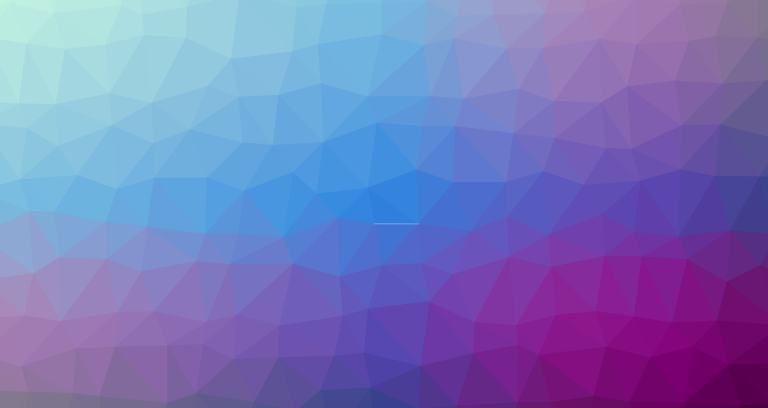
This background is drawn by a Shadertoy shader. Its source:

```glsl
const float CELL = 0.108;                    // mesh spacing, in canvas heights
const vec2 ANCHOR = vec2(-0.132, 0.059);     // node (0,0), from canvas centre
const float JITTER = 0.62;                   // node scatter, in cells
const vec2 SEAM_START = vec2(1.0, -1.0);     // nodes joined by the pale seam
const vec2 SEAM_END = vec2(2.0, -1.0);
const float SEAM_HALF_WIDTH = 0.0011;
const float SEAM_OPACITY = 0.55;
const vec3 SEAM_COLOR = vec3(0.72, 0.84, 0.97);

// Mint, sky, blue, violet, magenta, plum
const int LAST_STOP = 8;
const vec3 RAMP[9] = vec3[9](
    vec3(0.76, 0.95, 0.88), vec3(0.67, 0.87, 0.88), vec3(0.53, 0.75, 0.87),
    vec3(0.36, 0.63, 0.87), vec3(0.16, 0.52, 0.88), vec3(0.43, 0.32, 0.73),
    vec3(0.56, 0.12, 0.57), vec3(0.51, 0.00, 0.48), vec3(0.27, 0.00, 0.23));

vec2 hash2(vec2 p) {
    vec2 q = vec2(dot(p, vec2(127.1, 311.7)), dot(p, vec2(269.5, 183.3)));
    return fract(sin(q) * 43758.5453);
}

vec3 ramp(float t) {
    float s = clamp(t, 0.0, 1.0) * float(LAST_STOP);
    int i = min(int(s), LAST_STOP - 1);
    return mix(RAMP[i], RAMP[i + 1], s - float(i));
}

// The same ramp runs rightward and downward; the two are averaged
vec3 fieldColor(vec2 p, float aspect) {
    return 0.5 * (ramp(0.5 + p.x / aspect) + ramp(0.5 - p.y));
}

// Scattered mesh node, calmer beside the seam
vec2 node(vec2 id) {
    float calm = smoothstep(0.4, 1.2, distance(id, 0.5 * (SEAM_START + SEAM_END)));
    return ANCHOR + CELL * (id + (hash2(id) - 0.5) * JITTER * calm);
}

// Distance to the line a-b, positive on its left
float edgeDistance(vec2 p, vec2 a, vec2 b) {
    vec2 e = normalize(b - a);
    return e.x * (p.y - a.y) - e.y * (p.x - a.x);
}

float segmentDistance(vec2 p, vec2 a, vec2 b) {
    vec2 ab = b - a;
    return length(p - a - ab * clamp(dot(p - a, ab) / dot(ab, ab), 0.0, 1.0));
}

// Flat facet colour weighted by its smooth coverage
vec4 facet(vec2 p, vec2 a, vec2 b, vec2 c, float aspect, float pixel) {
    float inside = min(edgeDistance(p, a, b),
                   min(edgeDistance(p, b, c), edgeDistance(p, c, a)));
    float coverage = clamp(inside / pixel + 0.5, 0.0, 1.0);
    return vec4(fieldColor((a + b + c) / 3.0, aspect), 1.0) * coverage;
}

void mainImage(out vec4 fragColor, in vec2 fragCoord) {
    float pixel = 1.0 / iResolution.y;
    float aspect = iResolution.x * pixel;
    vec2 p = (fragCoord - 0.5 * iResolution.xy) * pixel;
    vec2 home = floor((p - ANCHOR) / CELL);

    // Each quad is split along its shorter diagonal
    vec4 total = vec4(0.0);
    for (int j = -1; j <= 1; j++) {
        for (int i = -1; i <= 1; i++) {
            vec2 id = home + vec2(i, j);
            vec2 a = node(id);
            vec2 b = node(id + vec2(1.0, 0.0));
            vec2 c = node(id + vec2(1.0, 1.0));
            vec2 d = node(id + vec2(0.0, 1.0));
            if (distance(a, c) < distance(b, d)) {
                total += facet(p, a, b, c, aspect, pixel);
                total += facet(p, a, c, d, aspect, pixel);
            } else {
                total += facet(p, a, b, d, aspect, pixel);
                total += facet(p, b, c, d, aspect, pixel);
            }
        }
    }
    vec3 color = total.a > 0.0 ? total.rgb / total.a : fieldColor(p, aspect);

    // Pale seam on one mesh edge
    float seam = segmentDistance(p, node(SEAM_START), node(SEAM_END));
    float line = clamp((SEAM_HALF_WIDTH - seam) / pixel + 0.5, 0.0, 1.0);
    color = mix(color, SEAM_COLOR, line * SEAM_OPACITY);

    fragColor = vec4(color, 1.0);
}
```
